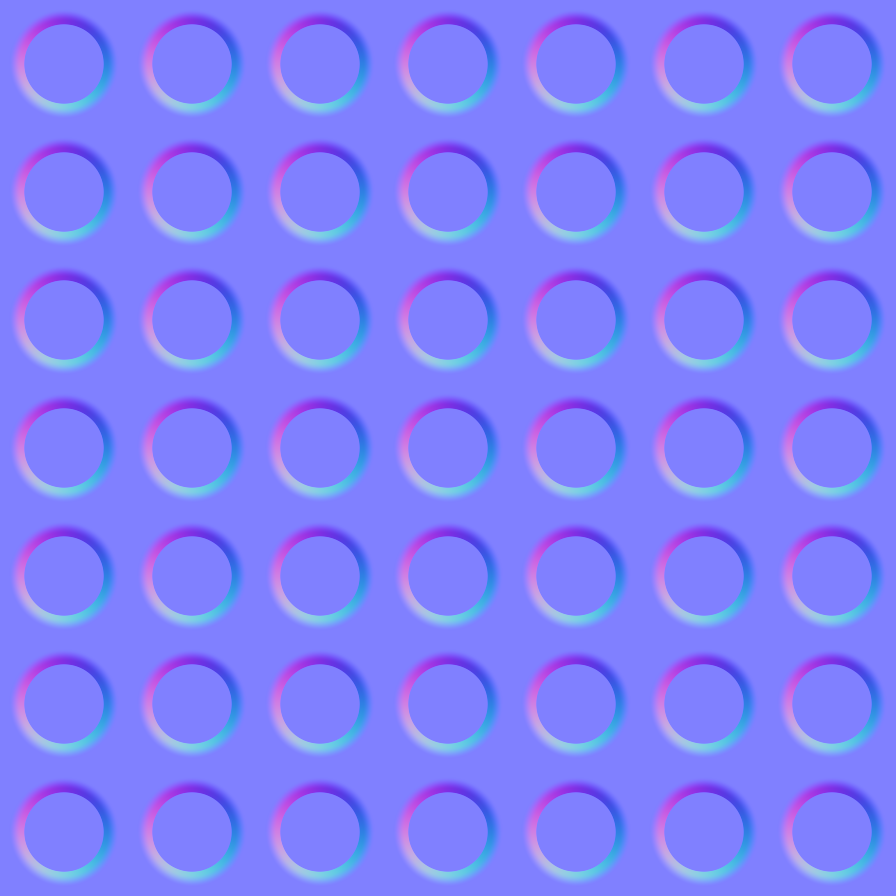
Reproduce this texture map procedurally as a Shadertoy shader.

```glsl
// Tangent-space normal map of a 7 x 7 grid of round, flat-topped studs.
// Each cell tilts a flat normal radially in a ring that starts sharply
// at the inner rim and fades smoothly into the surrounding plane.

const float REPEATS = 7.0;

// Sideways tilt of the normal at a distance from the cell centre.
float rimTilt(float radius, float pixel)
{
    float innerRim = smoothstep(-0.6 * pixel, 0.6 * pixel, radius - 0.31);
    float outerFade = 1.0 - smoothstep(0.335, 0.43, radius);
    return 0.63 * innerRim * outerFade;
}

void mainImage(out vec4 fragColor, in vec2 fragCoord)
{
    // Cell coordinates, centred on each stud
    vec2 cell = fract(fragCoord / iResolution.xy * REPEATS) - 0.5;
    float pixel = REPEATS / min(iResolution.x, iResolution.y);

    // Unit normal leaning toward the centre of the ring
    float radius = length(cell);
    vec2 outward = cell / max(radius, 1e-4);
    float tilt = rimTilt(radius, pixel);
    vec3 normal = vec3(-outward * tilt, sqrt(1.0 - tilt * tilt));

    // Pack from -1..1 into 0..1
    fragColor = vec4(normal * 0.5 + 0.5, 1.0);
}
```
